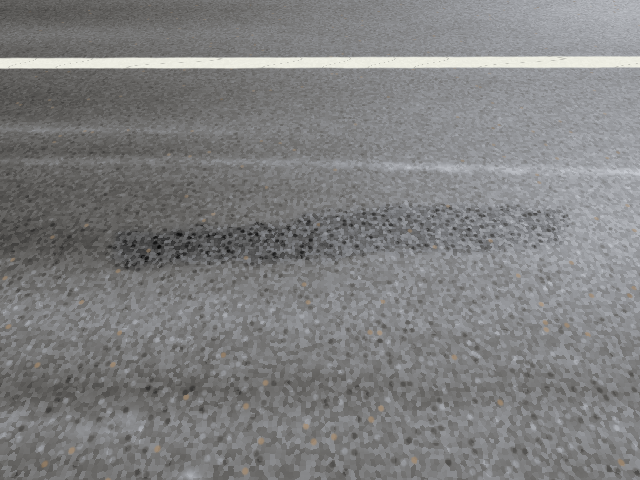
Reproduce this texture procedurally as a Shadertoy shader.

```glsl
#define GRAIN_DENSITY 150.0
#define GRAIN_CONTRAST 0.13
#define CHIP_DENSITY 78.0
#define HORIZON 1.6
#define LINE_Y 0.868
#define LINE_HALF 0.0108
#define PATCH_LEFT 0.178
#define PATCH_RIGHT 0.888
#define PAINT vec3(0.93, 0.93, 0.89)
#define WARM_STONE vec3(0.66, 0.55, 0.43)

vec3 hash3(vec2 p) {
    vec3 q = fract(p.xyx * vec3(0.1031, 0.1030, 0.0973));
    q += dot(q, q.yxz + 33.33);
    return fract((q.xxy + q.yzz) * q.zyx);
}

// Nearest stone: distance, then two random values of its cell
vec3 cellular(vec2 p) {
    vec2 cell = floor(p), f = p - cell;
    vec3 best = vec3(9.0, 0.0, 0.0);
    for (int j = -1; j <= 1; j++)
    for (int i = -1; i <= 1; i++) {
        vec2 o = vec2(i, j);
        vec3 h = hash3(cell + o);
        float d = length(o + 0.15 + 0.7 * h.xy - f);
        if (d < best.x) best = vec3(d, h.z, fract(h.x * 17.0 + h.y * 31.0));
    }
    return best;
}

// Slow mottling from layered, rotated sines
float waves(vec2 p) {
    float sum = 0.0, amp = 0.5;
    for (int i = 0; i < 5; i++) {
        sum += amp * sin(p.x + 1.4 * sin(p.y)) * cos(p.y * 0.9 - 0.5 * p.x);
        p = mat2(1.5, 1.1, -1.1, 1.5) * p + 2.3;
        amp *= 0.62;
    }
    return sum;
}

float band(float v, float center, float width) {
    float t = (v - center) / width;
    return exp(-t * t);
}

// Wet sheen and wheel tracks
float roadTone(vec2 uv) {
    float x = uv.x, y = uv.y;
    float left = 1.0 - smoothstep(0.0, 0.8, x);
    float upper = smoothstep(0.34, 0.5, y);
    float tone = mix(mix(0.46, 0.53, x), mix(0.385, 0.60, smoothstep(-0.05, 1.0, x)), upper);
    tone -= 0.07 * left * band(y, 0.50, 0.055);
    tone -= 0.035 * left * band(y, 0.60, 0.035);
    tone -= 0.045 * left * band(y, 0.79, 0.04);
    tone -= 0.05 * left * band(y, 0.685, 0.012);
    tone += 0.04 * left * band(y, 0.735, 0.02);
    tone += 0.05 * band(y, 0.925, 0.02) * left;
    tone -= 0.05 * left * band(y, 0.975, 0.018);
    tone += 0.035 * band(y, 0.36, 0.06);
    tone -= (0.035 + 0.065 * left) * band(y, 0.19, 0.045);
    tone -= 0.035 * (1.0 - smoothstep(0.0, 0.1, y));
    tone += 0.10 * band(x, 1.0, 0.22) * band(y, 0.99, 0.08);
    tone += 0.045 * band(x, 1.0, 0.2) * band(y, 0.56, 0.16);
    return tone + 0.016 * waves(vec2(x * 3.0, y * 65.0));
}

// Faint pale seams and dusty scuffs
float paleMarks(vec2 uv, float mottle) {
    float wobble = 0.003 * mottle;
    float seamY = 0.664 - 0.022 * smoothstep(0.3, 1.0, uv.x);
    float marks = band(uv.y + wobble, seamY, 0.008) * (0.075 + 0.045 * smoothstep(0.4, 0.65, uv.x));
    marks += 0.07 * band(uv.y + wobble, 0.731 - 0.015 * uv.x, 0.006) * (1.0 - smoothstep(0.12, 0.65, uv.x));
    float dust = band(uv.x, 0.18, 0.06) * band(uv.y, 0.115, 0.025);
    dust += 0.7 * band(uv.x, 0.03, 0.05) * band(uv.y, 0.13, 0.025);
    dust += 1.4 * band(uv.x, 0.298, 0.018) * band(uv.y, 0.006, 0.014);
    return marks * (0.8 + 0.5 * mottle) + 0.10 * dust * clamp(0.7 + mottle, 0.0, 1.4);
}

// Coverage of the rough repair strip
float repairMask(vec2 uv, float mottle) {
    float rise = smoothstep(0.3, 0.68, uv.x);
    float halfHeight = 0.037 + 0.013 * band(uv.x, 0.62, 0.2);
    float d = abs(uv.y - 0.486 - 0.039 * rise) - halfHeight + 0.012 * mottle;
    float ends = max(PATCH_LEFT - uv.x, uv.x - PATCH_RIGHT) + 0.015 * mottle;
    return (1.0 - smoothstep(-0.012, 0.010, d)) * (1.0 - smoothstep(-0.012, 0.008, ends));
}

void mainImage(out vec4 fragColor, in vec2 fragCoord) {
    vec2 uv = fragCoord / iResolution.xy;
    float pixel = 1.0 / iResolution.y;
    float depth = 1.0 / (HORIZON - uv.y);
    vec2 road = vec2((uv.x - 0.5) * 1.3333 * depth, 1.35 * depth);
    vec3 grain = cellular(road * GRAIN_DENSITY);
    vec3 chip = cellular(road * CHIP_DENSITY + 40.0);
    float mottle = waves(uv * vec2(45.0, 60.0));
    float repair = repairMask(uv, mottle);
    float nearness = 1.0 - smoothstep(0.2, 0.95, uv.y);

    // Asphalt grain, pits and chips
    float tone = roadTone(uv) + paleMarks(uv, mottle) + 0.012 * mottle;
    tone += GRAIN_CONTRAST * (grain.y - 0.5) * (0.55 + 0.6 * nearness + 0.7 * repair);
    float chipShape = 1.0 - smoothstep(0.18, 0.46, chip.x);
    float pit = step(mix(0.87, 0.58, repair), chip.y);
    tone -= chipShape * pit * (0.045 + 0.065 * nearness + 0.08 * repair);
    tone += chipShape * step(chip.y, 0.10) * (0.03 + 0.07 * nearness);
    tone -= repair * (0.055 + 0.06 * (grain.x - 0.35));
    vec3 color = tone * mix(vec3(1.015, 1.0, 0.975), vec3(0.985, 1.0, 1.03),
        clamp(smoothstep(0.32, 0.64, tone) + 0.5 * repair, 0.0, 1.0));
    color = mix(color, WARM_STONE, chipShape * step(0.985, chip.z) * (0.3 + 0.4 * nearness));

    // Painted line with hairline cracks
    float lineDistance = abs(uv.y - LINE_Y - 0.003 * uv.x) - LINE_HALF - 0.001 * uv.x;
    float paint = 1.0 - smoothstep(-pixel, pixel, lineDistance + 0.0008 * mottle);
    float crackX = uv.x * 9.0 + 0.3 * sin(uv.y * 170.0) + 0.5 * sin(uv.x * 11.0);
    float crack = 1.0 - smoothstep(0.0, 0.022, abs(fract(crackX) - 0.5));
    vec3 paintColor = PAINT * (1.0 - 0.18 * crack) + 0.025 * (grain.y - 0.5);
    fragColor = vec4(mix(color, paintColor, paint), 1.0);
}
```
